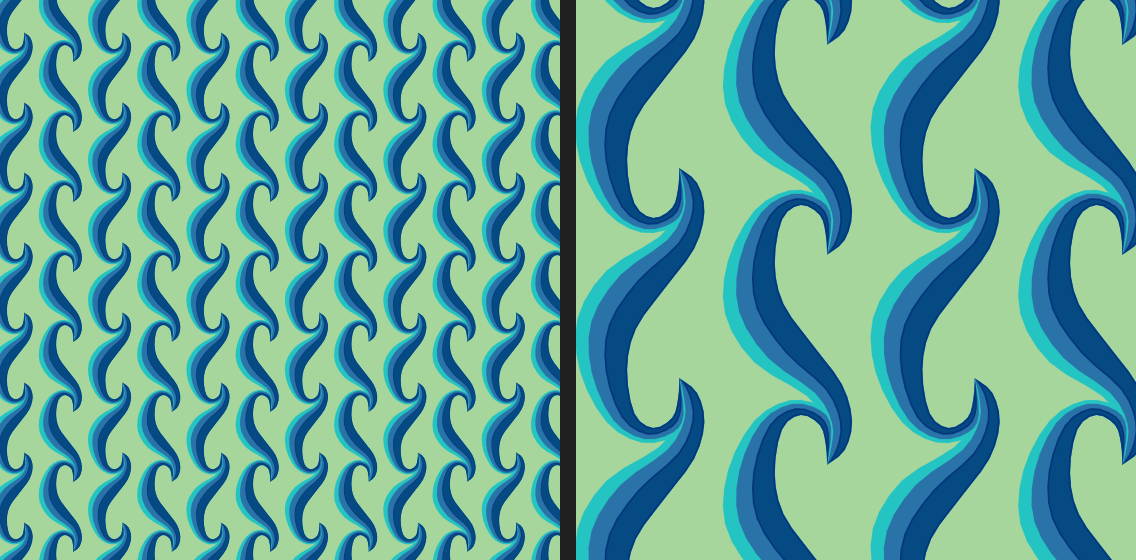
Left, the full canvas; right, a detail of the centre.
A WebGL 2 fragment shader for this pattern:

```glsl
#version 300 es
precision highp float;

uniform vec2 u_resolution;
out vec4 fragColor;

// Layout, in units of 1/1152 of the canvas height
const float CANVAS = 1152.0;
const float ROW_PITCH = 144.0;
const float COLUMN_PITCH = 101.25;
const float FIRST_COLUMN = 383.0;
const float MARGIN = 6.0;
const float RIM_WIDTH = 1.2;
const int STEPS = 3;

const vec3 GREEN = vec3(0.65, 0.84, 0.61);
const vec3 CYAN = vec3(0.14, 0.77, 0.76);
const vec3 BLUE = vec3(0.16, 0.45, 0.66);
const vec3 NAVY = vec3(0.02, 0.29, 0.51);
const vec3 RIM = vec3(0.01, 0.21, 0.49);

// Control points of the two edges of one wave, y pointing down
const int LAST = 11;
const vec2 INNER[12] = vec2[12](
    vec2(72, 0), vec2(84, 10), vec2(89, 30), vec2(82, 55),
    vec2(62, 82), vec2(42, 110), vec2(36, 138), vec2(41, 168),
    vec2(54, 178), vec2(67, 171), vec2(71, 158), vec2(72, 144));
const vec2 OUTER[12] = vec2[12](
    vec2(72, 0), vec2(72, 13), vec2(71, 28), vec2(58, 47),
    vec2(22, 70), vec2(2, 103), vec2(4, 140), vec2(22, 174),
    vec2(46, 188), vec2(68, 184), vec2(76, 172), vec2(72, 144));

// How far each band reaches from the inner to the outer edge
const vec4 SHARES = vec4(0.0, 0.46, 0.76, 1.0);

// Inner edge point in xy, outer edge point in zw
vec4 edgePair(int i) {
    return vec4(INNER[i], OUTER[i]);
}

vec4 catmullRom(vec4 a, vec4 b, vec4 c, vec4 d, float t) {
    return 0.5 * (2.0 * b + t * (c - a + t * (2.0 * a - 5.0 * b + 4.0 * c - d
         + t * (3.0 * (b - c) + d - a))));
}

// True when the span from b to c lies near the height y
bool spanNear(vec4 b, vec4 c, float y) {
    float low = min(min(b.y, b.w), min(c.y, c.w));
    float high = max(max(b.y, b.w), max(c.y, c.w));
    return y > low - MARGIN && y < high + MARGIN;
}

// Update four squared distances and sides, one for each band edge
void addSegments(vec2 p, vec4 a, vec4 b, inout vec4 nearest, inout vec4 side) {
    vec4 px = p.x - a.x - SHARES * (a.z - a.x);
    vec4 ay = a.y + SHARES * (a.w - a.y);
    vec4 by = b.y + SHARES * (b.w - b.y);
    vec4 py = p.y - ay;
    vec4 dx = b.x + SHARES * (b.z - b.x) - p.x + px;
    vec4 dy = by - ay;
    vec4 h = clamp((px * dx + py * dy) / max(dx * dx + dy * dy, 1e-4), 0.0, 1.0);
    vec4 qx = px - dx * h;
    vec4 qy = py - dy * h;
    nearest = min(nearest, qx * qx + qy * qy);
    vec4 spans = abs(step(p.y, ay) - step(p.y, by));
    vec4 hitX = dx * py / (dy + (1.0 - spans) * 1e3);
    side *= 1.0 - 2.0 * spans * step(px, hitX);
}

// Signed distances to the navy, blue and cyan bodies of one wave
vec3 waveDistances(vec2 p) {
    vec4 nearest = vec4(1e4);
    vec4 side = vec4(1.0);
    vec4 b = edgePair(0);
    vec4 c = edgePair(1);
    vec4 a = b;
    for (int i = 0; i < LAST; i++) {
        vec4 d = edgePair(min(i + 2, LAST));
        if (spanNear(b, c, p.y)) {
            vec4 from = b;
            for (int j = 1; j <= STEPS; j++) {
                vec4 to = j == STEPS ? c : catmullRom(a, b, c, d, float(j) / float(STEPS));
                addSegments(p, from, to, nearest, side);
                from = to;
            }
        }
        a = b;
        b = c;
        c = d;
    }
    return sqrt(min(nearest.xxx, nearest.yzw)) * side.x * side.yzw;
}

float coverage(float d, float blur) {
    return 1.0 - smoothstep(-blur, blur, d);
}

// Alternate columns are flipped top to bottom
vec2 columnCell(vec2 p) {
    float x = p.x - FIRST_COLUMN + MARGIN;
    float column = floor(x / COLUMN_PITCH);
    float down = CANVAS - p.y;
    float y = mod(column, 2.0) < 0.5 ? down - 67.5 : 126.5 - down;
    return vec2(x - column * COLUMN_PITCH - MARGIN, mod(y + MARGIN, ROW_PITCH) - MARGIN);
}

void main() {
    float unitsPerPixel = CANVAS / u_resolution.y;
    float blur = 0.7 * unitsPerPixel;
    vec2 p = columnCell(gl_FragCoord.xy * unitsPerPixel);

    // The hook of the wave above reaches into this cell
    vec3 d = waveDistances(p);
    if (p.y < 54.0) d = min(d, waveDistances(p + vec2(0.0, ROW_PITCH)));

    // Paint the bands from back to front
    vec3 color = mix(GREEN, CYAN, coverage(d.z, blur));
    color = mix(color, BLUE, coverage(d.y, blur));
    color = mix(color, RIM, coverage(d.x, blur));
    color = mix(color, NAVY, coverage(d.x + RIM_WIDTH, blur));
    fragColor = vec4(color, 1.0);
}
```
